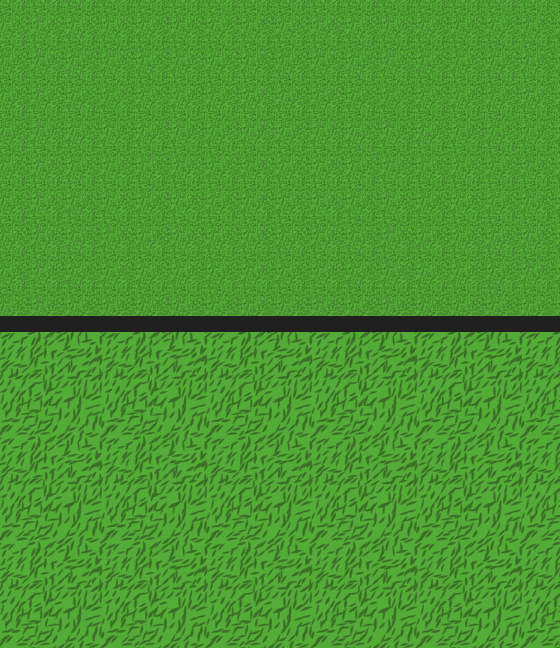
Top, the full canvas; bottom, a detail of the centre.
Give the GLSL for this texture, as a WebGL 1 fragment shader.

```glsl
precision highp float;

uniform vec2 u_resolution;

const vec2 REPEATS = vec2(16.0, 9.0);
const float CELLS = 15.0;             // blade cells along each side of a tile
const vec3 GRASS = vec3(0.335, 0.670, 0.214);
const vec3 SHADE = vec3(0.215, 0.430, 0.140);
const vec2 HALF_LENGTH = vec2(0.60, 0.95);  // shortest and longest, in cells
const vec2 HALF_WIDTH = vec2(0.12, 0.20);   // thinnest and thickest, in cells
const vec2 LEAN = vec2(0.10, 1.65);         // angle range in radians
const float JITTER = 0.7;
const float BEND = 0.25;
const float EDGE_KEEP = 0.72;         // share of blades kept at the tile border
const float INNER_KEEP = 0.96;
const float SOFTNESS = 1.35;          // edge filter in pixel widths

float hash(vec2 p, float seed) {
  return fract(sin(dot(p, vec2(127.1, 311.7)) + seed * 74.7) * 43758.5);
}

// Share of a filter window covered by a strip of the given half width
float stripCoverage(float offset, float halfWidth, float window) {
  float a = clamp(0.5 + (halfWidth - offset) / window, 0.0, 1.0);
  float b = clamp(0.5 - (halfWidth + offset) / window, 0.0, 1.0);
  return a - b;
}

// Curved blade, tapered to both tips
float blade(vec2 p, vec2 id, float window) {
  float angle = mix(LEAN.x, LEAN.y, hash(id, 3.0));
  float halfLength = mix(HALF_LENGTH.x, HALF_LENGTH.y, hash(id, 4.0));
  float halfWidth = mix(HALF_WIDTH.x, HALF_WIDTH.y, hash(id, 5.0));
  vec2 along = vec2(cos(angle), sin(angle));
  float t = dot(p, along) / halfLength;
  float taper = max(1.0 - t * t, 0.0);
  float curve = BEND * (hash(id, 6.0) - 0.5) * taper;
  float across = abs(dot(p, vec2(-along.y, along.x)) - curve);
  return stripCoverage(across, halfWidth * taper, window);
}

// Blades thin out toward the tile border
float bladeKept(vec2 id) {
  vec2 border = min(id, CELLS - 1.0 - id);
  float inner = smoothstep(-0.5, 2.0, min(border.x, border.y));
  return step(hash(id, 7.0), mix(EDGE_KEEP, INNER_KEEP, inner));
}

void main() {
  vec2 grid = gl_FragCoord.xy / u_resolution * REPEATS * CELLS;
  float window = SOFTNESS * CELLS * REPEATS.y / u_resolution.y;
  vec2 cell = floor(grid);
  float open = 1.0;

  // Layer the blades of the neighbouring cells
  for (int y = -1; y <= 1; y++) {
    for (int x = -1; x <= 1; x++) {
      vec2 home = cell + vec2(float(x), float(y));
      vec2 id = floor(mod(home + 0.5, CELLS));  // wraps at the tile border
      vec2 jitter = (vec2(hash(id, 1.0), hash(id, 2.0)) - 0.5) * JITTER;
      vec2 p = grid - home - 0.5 - jitter;
      open *= 1.0 - blade(p, id, window) * bladeKept(id);
    }
  }

  gl_FragColor = vec4(mix(SHADE, GRASS, open), 1.0);
}
```
